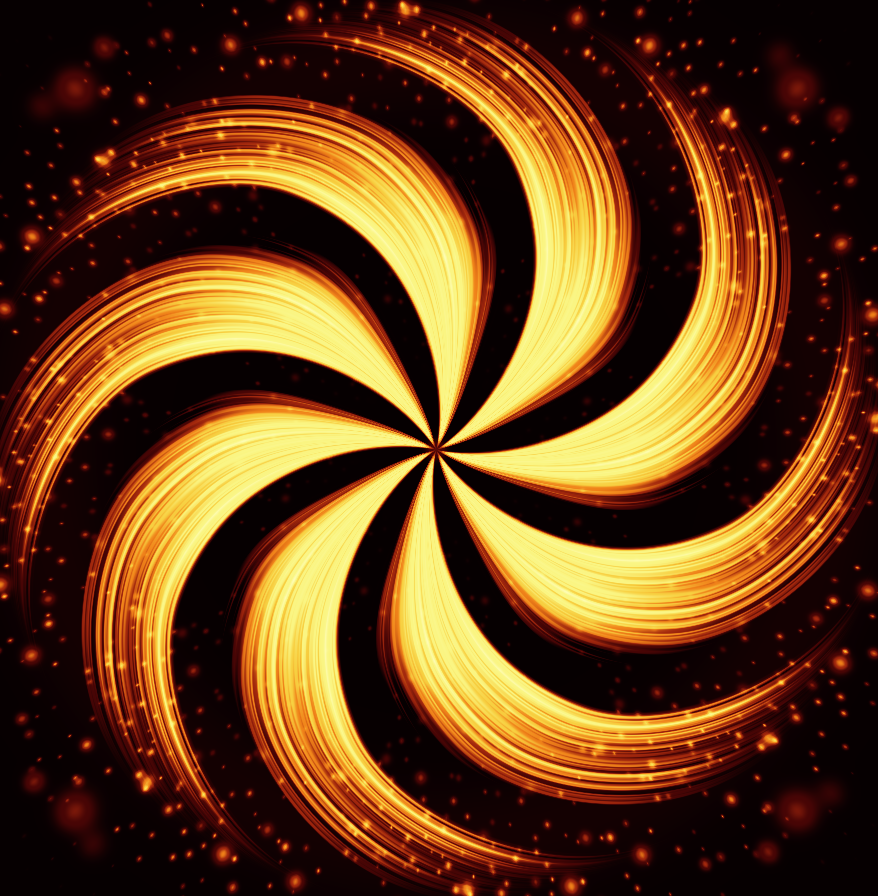
A WebGL 1 fragment shader for this background:

```glsl
precision highp float;
// A fiery pinwheel: eight curved arms of glowing streaks on black, ringed by embers.
// Each arm follows circular arcs through the centre; heat from the arms and from
// embers scattered on a repeating polar grid is summed and mapped to a fire palette.

uniform vec2 u_resolution;

#define ARMS 8.0
#define ARC_DIAMETER 0.51
#define INNER_EDGE 0.618
#define OUTER_EDGE -0.015
#define STREAK_CONTRAST 1.25
#define TIP_FADE 0.62
#define EMBER_HEAT 0.68
#define HAZE 0.06

const float TAU = 6.2831853;
const float SECTOR = TAU / ARMS;

float hash(vec2 p) {
    vec3 q = fract(vec3(p.xyx) * 0.1031);
    q += dot(q, q.yzx + 33.33);
    return fract((q.x + q.y) * q.z);
}

float noise(vec2 p) {
    vec2 i = floor(p), f = fract(p);
    f = f * f * (3.0 - 2.0 * f);
    return mix(mix(hash(i), hash(i + vec2(1.0, 0.0)), f.x),
               mix(hash(i + vec2(0.0, 1.0)), hash(i + vec2(1.0, 1.0)), f.x), f.y);
}

// Wraps an angle to the sector centred on zero
float wrapSector(float angle) {
    return mod(angle + 0.5 * SECTOR, SECTOR) - 0.5 * SECTOR;
}

// Fine bands across an arm that change slowly along its length
float streaks(float across, float radius) {
    float sum = 0.0, frequency = 13.0, weight = 0.26;
    for (int i = 0; i < 4; i++) {
        sum += weight * noise(vec2(across * frequency + 20.0, radius * 2.5 + frequency));
        frequency *= 1.9;
        weight *= 0.97;
    }
    return sum;
}

float armHeat(float radius, float angle) {
    float bend = asin(min(radius / ARC_DIAMETER, 1.0));

    // Both edges draw in near the centre and lean forward at the tip
    float narrow = 1.0 - smoothstep(0.03, 0.26, radius);
    float lean = smoothstep(0.33, 0.47, radius);
    float inner = INNER_EDGE + 0.045 * narrow + 0.085 * lean;
    float outer = OUTER_EDGE + 0.22 * narrow + 0.05 * lean;

    // Position across the arm: 0 at the crisp inner edge, 1 at the frayed one
    float middle = 0.5 * (inner + outer);
    float across = 0.5 - wrapSector(angle - bend - middle) / (inner - outer);

    float spread = smoothstep(0.08, 0.4, radius);
    float contrast = mix(0.6, STREAK_CONTRAST, spread) + 0.5 * lean;
    float grain = (streaks(across, radius) - 0.5) * contrast;
    float fade = TIP_FADE * smoothstep(0.24, 0.52, radius + 0.1 * across);
    float fray = 0.9 * smoothstep(0.6, 1.03, across);
    float edge = smoothstep(0.0, 0.05 + 0.35 * exp(-radius * 14.0), across)
               * (1.0 - smoothstep(0.92, 1.07, across))
               * (1.0 - smoothstep(0.43, 0.51, radius));
    return edge * max(1.01 + grain - fade - fray, 0.0);
}

// Soft round glow, repeated once in every sector
float glow(vec2 polar, vec2 center, float size) {
    float turn = wrapSector(polar.y - center.y);
    float d2 = polar.x * polar.x + center.x * center.x
             - 2.0 * polar.x * center.x * cos(turn);
    return exp(-max(d2, 0.0) / (size * size));
}

// Embers on a polar grid with the given number of cells per sector
float embers(vec2 polar, float cells, float ringWidth, float size) {
    vec2 cellSize = vec2(ringWidth, SECTOR / cells);
    vec2 home = floor(polar / cellSize);
    float heat = 0.0;
    for (int i = -1; i <= 1; i++) {
        for (int j = -1; j <= 1; j++) {
            vec2 cell = home + vec2(float(i), float(j));
            vec2 id = vec2(cell.x, mod(cell.y + 0.5, cells)) + cells * 7.0;
            vec2 jitter = vec2(hash(id), hash(id + 41.7));
            vec2 center = (cell + 0.1 + 0.8 * jitter) * cellSize;
            float ring = smoothstep(0.3, 0.47, center.x)
                       * (1.0 - smoothstep(0.54, 0.61, center.x));
            float present = step(hash(id + 13.3), 0.25 + 0.45 * ring);
            float power = mix(0.24, EMBER_HEAT, ring) * (0.3 + 0.7 * hash(id + 77.1));
            float scale = size * (0.5 + 0.5 * hash(id + 5.9));
            power *= smoothstep(0.08, 0.16, center.x) * (1.0 - smoothstep(0.57, 0.68, center.x));
            heat += present * power * glow(polar, center, scale);
        }
    }
    return heat;
}

vec3 firePalette(float heat) {
    vec3 color = mix(vec3(0.025, 0.0, 0.005), vec3(0.28, 0.02, 0.02), smoothstep(0.0, 0.2, heat));
    color = mix(color, vec3(0.63, 0.15, 0.05), smoothstep(0.2, 0.4, heat));
    color = mix(color, vec3(0.94, 0.51, 0.10), smoothstep(0.38, 0.6, heat));
    color = mix(color, vec3(0.97, 0.81, 0.25), smoothstep(0.58, 0.78, heat));
    color = mix(color, vec3(0.98, 0.96, 0.51), smoothstep(0.76, 1.0, heat));
    return mix(color, vec3(1.0, 1.0, 0.78), smoothstep(1.0, 1.35, heat));
}

void main() {
    vec2 p = (gl_FragCoord.xy - 0.5 * u_resolution) / u_resolution.y + vec2(0.003, 0.002);
    vec2 polar = vec2(length(p), atan(p.y, p.x + 1e-6));

    // Arms, with a dim red hub where they meet
    float heat = armHeat(polar.x, polar.y);
    heat = mix(heat, 0.26, exp(-polar.x * polar.x / 0.00012));

    // Scattered embers, then the large ones of the outer ring
    float sparks = embers(polar, 14.0, 0.022, 0.004) + embers(polar, 8.0, 0.04, 0.007);
    sparks += 0.6 * glow(polar, vec2(0.492, 0.07), 0.009) + 0.55 * glow(polar, vec2(0.51, 0.3), 0.01);
    sparks += 0.5 * glow(polar, vec2(0.507, 0.47), 0.009) + 0.3 * glow(polar, vec2(0.582, 0.69), 0.012);
    sparks += 0.3 * glow(polar, vec2(0.57, 0.0), 0.022) + 0.12 * glow(polar, vec2(0.584, 0.07), 0.018);
    heat += sparks * (1.0 - 0.8 * min(heat, 1.0));

    // Faint haze around the rim of the wheel
    float rim = (polar.x - 0.44) / 0.09;
    heat += HAZE * exp(-rim * rim);

    gl_FragColor = vec4(firePalette(heat), 1.0);
}
```
